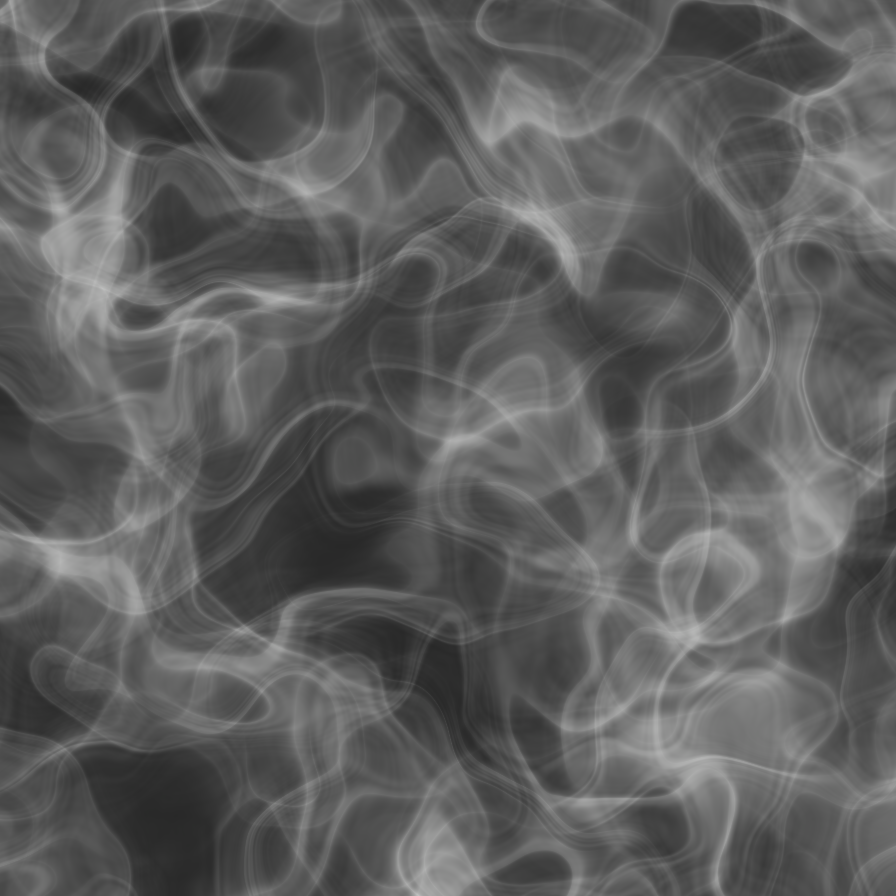
This texture is drawn by a WebGL 1 fragment shader. Its source:

```glsl
precision highp float;

uniform vec2 u_resolution;

const int SHEETS = 7;            // overlapping translucent sheets
const float COARSE_SCALE = 2.4;  // noise cells across the canvas, first sheet
const float FINE_SCALE = 5.0;    // and last sheet
const float BEND = 0.75;         // large folding of each sheet
const float CURL = 0.22;         // small folding of each sheet
const float CREASE = 42.0;       // falloff on the sharp side of a fold
const float VEIL = 6.5;          // falloff on the smoky side of a fold
const float HAIRLINE = 70.0;     // falloff of the thin threads
const float STRANDS = 13.0;      // strand frequency across a veil
const float SHEET_GAIN = 0.145;
const float HAIR_GAIN = 0.075;
const float CLOUD_GAIN = 0.13;
const float BASE_GREY = 0.185;
const vec3 TINT = vec3(1.0, 1.003, 1.0);

vec2 hash2(vec2 p) {
  vec3 h = fract(p.xyx * vec3(0.1031, 0.1030, 0.0973));
  h += dot(h, h.yzx + 33.33);
  return fract((h.xx + h.yz) * h.zy);
}

float corner(vec2 cell, vec2 offset) {
  return dot(hash2(cell) * 2.0 - 1.0, offset);
}

// Gradient noise, roughly -0.8 to 0.8
float noise(vec2 p) {
  p += 64.0;
  vec2 i = floor(p);
  vec2 f = p - i;
  vec2 u = f * f * f * (f * (f * 6.0 - 15.0) + 10.0);
  vec2 e = vec2(1.0, 0.0);
  float low = mix(corner(i, f), corner(i + e.xy, f - e.xy), u.x);
  float high = mix(corner(i + e.yx, f - e.yx), corner(i + e.xx, f - e.xx), u.x);
  return 1.3 * mix(low, high, u.y);
}

vec2 noise2(vec2 p) {
  return vec2(noise(p), noise(p + vec2(37.2, 11.7)));
}

vec2 rotate(vec2 p, float angle) {
  float c = cos(angle);
  float s = sin(angle);
  return vec2(c * p.x - s * p.y, s * p.x + c * p.y);
}

// One folded sheet: bright crease, veil on one side, strands along it
float sheet(vec2 p, float index) {
  vec2 seed = vec2(17.3, 9.1) * (index + 1.0);
  float scale = mix(COARSE_SCALE, FINE_SCALE, index / float(SHEETS - 1));
  vec2 q = rotate(p, index * 2.4) * scale + seed;
  q += BEND * noise2(p * 4.2 + seed.yx);
  q += CURL * noise2(p * 10.0 - seed);

  float height = noise(q);
  float fold = exp(-max(height, 0.0) * VEIL + min(height, 0.0) * CREASE);
  float along = dot(p, vec2(2.1, 2.7)) + seed.x;
  float strand = noise(vec2(height * STRANDS, along))
               + 0.6 * noise(vec2(height * STRANDS * 2.1, along + 5.0));
  float patchLight = clamp(0.7 + 1.3 * noise(p * 3.6 + seed * 1.7), 0.1, 1.4);

  // A second contour of the same sheet drawn as a thread
  float thread = exp(-abs(height - 0.22) * HAIRLINE);
  float threadLight = smoothstep(0.0, 0.5, noise(p * 4.0 - seed.yx));
  return SHEET_GAIN * fold * patchLight * (1.0 + 0.75 * strand)
       + HAIR_GAIN * thread * threadLight
       + 0.018 * strand * patchLight;
}

void main() {
  vec2 p = gl_FragCoord.xy / u_resolution.y;

  // Soft uneven haze behind the sheets
  vec2 drift = p + 0.12 * noise2(p * 3.0 + 4.0);
  float haze = noise(drift * 3.2 + 21.0) + 0.5 * noise(drift * 8.0 + 50.0);
  float grey = BASE_GREY + CLOUD_GAIN * haze;

  for (int i = 0; i < SHEETS; i++) {
    grey += sheet(p, float(i));
  }

  // Keep the darkest hollows and brightest knots from clipping
  grey = 0.14 + 0.5 * (grey - 0.14 + sqrt((grey - 0.14) * (grey - 0.14) + 0.003));
  grey -= 0.35 * max(grey - 0.6, 0.0);
  gl_FragColor = vec4(grey * TINT, 1.0);
}
```
